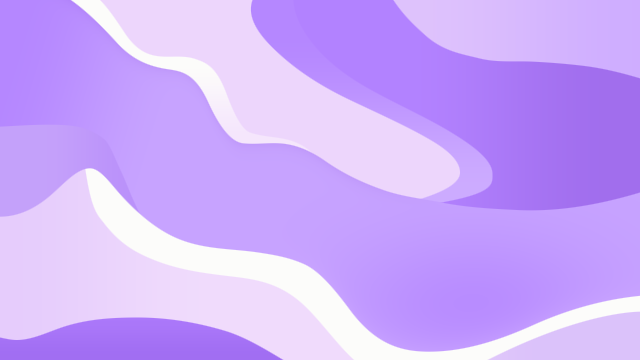
Reproduce this background procedurally as a Shadertoy shader.

```glsl
// Smooth curve through knots (position, value, slope), straight past the ends
float curve(float x, vec3 knots[6]) {
    float value = knots[0].y + knots[0].z * (x - knots[0].x);
    for (int i = 0; i < 5; i++) {
        vec3 a = knots[i], b = knots[i + 1];
        if (x > a.x) {
            float w = b.x - a.x;
            float t = min((x - a.x) / w, 1.0), u = 1.0 - t;
            value = u * u * (a.y * (1.0 + 2.0 * t) + a.z * w * t)
                  + t * t * (b.y * (1.0 + 2.0 * u) - b.z * w * u)
                  + b.z * max(x - b.x, 0.0);
        }
    }
    return value;
}

// Antialiased coverage of the positive side
float cover(float d) {
    return clamp(0.5 + d / max(fwidth(d), 1e-5), 0.0, 1.0);
}

void mainImage(out vec4 fragColor, in vec2 fragCoord) {
    // Canvas is 7.68 by 4.32 units, y runs down from the top
    vec2 p = 4.32 * vec2(fragCoord.x, iResolution.y - fragCoord.y) / iResolution.y;
    float x = p.x, y = p.y;

    vec3 white = vec3(0.99, 0.99, 0.98);
    vec3 blush = vec3(0.93, 0.84, 0.99);
    vec3 lilac = vec3(0.78, 0.64, 1.0);
    vec3 violet = vec3(0.71, 0.53, 1.0);

    // Upper flow: underside, then the right edges of both tongues
    float underside = x < 3.35
        ? curve(x, vec3[6](vec3(0.85, 0.0, 0.7), vec3(1.4, 0.51, 1.1), vec3(1.95, 0.82, 0.2),
                           vec3(2.5, 1.23, 2.2), vec3(2.92, 1.72, 0.1), vec3(3.35, 1.72, 0.05)))
        : curve(x, vec3[6](vec3(3.35, 1.72, 0.05), vec3(3.9, 1.93, 0.7), vec3(4.6, 2.28, 0.35),
                           vec3(5.3, 2.43, 0.2), vec3(6.2, 2.52, 0.05), vec3(7.68, 2.31, -0.3)));
    float innerTongue = curve(y, vec3[6](vec3(0.0, 3.03, -0.35), vec3(0.6, 3.3, 1.05),
        vec3(1.2, 4.2, 2.1), vec3(1.7, 5.2, 1.65), vec3(2.07, 5.52, 0.0), vec3(2.37, 5.1, -3.0)));
    float outerTongue = curve(y, vec3[6](vec3(0.0, 3.52, 0.05), vec3(0.52, 3.75, 0.8),
        vec3(1.05, 4.4, 1.75), vec3(1.58, 5.4, 1.65), vec3(2.09, 5.91, 0.0), vec3(2.41, 5.4, -5.0)));
    float ribbonTop = curve(x, vec3[6](vec3(1.2, 0.0, 1.0), vec3(1.5, 0.4, 1.5),
        vec3(2.35, 0.71, 0.35), vec3(2.72, 1.13, 2.7), vec3(3.0, 1.59, 0.35), vec3(3.74, 1.83, 0.9)));
    float cornerEdge = curve(x, vec3[6](vec3(4.72, 0.0, 1.5), vec3(5.1, 0.42, 0.9),
        vec3(5.75, 0.7, 0.25), vec3(6.4, 0.74, 0.05), vec3(7.0, 0.79, 0.12), vec3(7.68, 0.94, 0.3)));

    // Lower flow: hill behind, wave crest, band underside and foreground mound
    float hill = curve(x, vec3[6](vec3(0.0, 1.52, -0.05), vec3(0.75, 1.5, 0.05),
        vec3(1.25, 1.67, 0.8), vec3(1.45, 2.05, 2.1), vec3(1.6, 2.4, 2.2), vec3(1.7, 2.62, 2.2)));
    float crest = x < 3.1
        ? curve(x, vec3[6](vec3(0.0, 2.6, 0.0), vec3(0.6, 2.35, -0.85), vec3(1.08, 2.02, 0.0),
                           vec3(1.45, 2.34, 1.1), vec3(2.15, 2.87, 0.4), vec3(3.1, 3.03, 0.15)))
        : curve(x, vec3[6](vec3(3.1, 3.03, 0.15), vec3(3.65, 3.17, 0.45), vec3(4.2, 3.72, 1.35),
                           vec3(5.15, 4.22, 0.0), vec3(6.4, 3.9, -0.45), vec3(7.68, 3.55, -0.1)));
    float bandBase = x < 5.0
        ? curve(x, vec3[6](vec3(1.02, 2.0, 7.0), vec3(1.25, 2.68, 1.3), vec3(1.85, 3.12, 0.4),
                           vec3(2.8, 3.32, 0.12), vec3(3.6, 3.62, 0.85), vec3(4.25, 4.32, 0.9)))
        : 3.74 + 0.58 * pow(max(7.68 - x, 0.0) / 1.83, 1.6);
    float mound = curve(x, vec3[6](vec3(0.0, 4.05, 0.2), vec3(0.2, 4.08, 0.0),
        vec3(0.8, 3.91, -0.3), vec3(1.65, 3.81, 0.0), vec3(2.7, 3.97, 0.3), vec3(3.4, 4.32, 0.6)));

    // Backdrop with a deeper pool at lower right and a glow above the crest
    vec2 pool = (p - vec2(5.7, 3.7)) / vec2(1.6, 0.9);
    float light = smoothstep(0.3, 2.5, x + 0.3 * y) * (1.0 - 0.85 * exp(-dot(pool, pool)));
    vec3 col = mix(violet, lilac, light);
    col = mix(col, vec3(0.81, 0.67, 1.0),
              0.4 * exp(-6.0 * max(crest - y, 0.0)) * smoothstep(2.6, 4.0, x));
    col -= vec3(0.03, 0.04, 0.02) * exp(-14.0 * max(y - underside, 0.0)) * smoothstep(5.5, 4.0, x);
    vec3 hillColor = mix(vec3(0.77, 0.63, 0.98), vec3(0.73, 0.57, 0.98), smoothstep(0.5, 1.6, x));
    col = mix(col, hillColor, cover(y - hill));

    // Upper layers
    vec3 deep = mix(vec3(0.70, 0.51, 1.0), vec3(0.63, 0.43, 0.93), smoothstep(4.8, 7.4, x));
    vec3 upper = mix(deep, mix(violet, vec3(0.8, 0.67, 1.0), smoothstep(0.4, 2.3, y)),
                     cover(outerTongue - x));
    upper = mix(upper, blush, cover(innerTongue - x));
    vec3 ribbon = mix(white, vec3(0.96, 0.9, 0.99), smoothstep(0.7, 1.7, y));
    upper = mix(upper, ribbon, cover(y - ribbonTop) * (1.0 - smoothstep(3.72, 3.82, x)));
    col = mix(col, upper, cover(underside - y));
    vec3 corner = mix(vec3(0.87, 0.76, 0.99), vec3(0.81, 0.68, 1.0), smoothstep(5.0, 7.7, x));
    col = mix(col, corner, cover(cornerEdge - y));

    // Lower layers
    vec3 slope = mix(vec3(0.9, 0.8, 0.99), vec3(0.94, 0.86, 0.99), smoothstep(0.0, 2.6, x));
    slope = mix(slope, vec3(0.86, 0.76, 0.98), smoothstep(4.5, 6.5, x));
    col = mix(col, mix(white, slope, cover(y - bandBase)), cover(y - crest));
    vec3 moundColor = mix(vec3(0.67, 0.47, 0.98), vec3(0.63, 0.43, 0.95), smoothstep(3.8, 4.3, y));
    col = mix(col, moundColor, cover(y - mound));

    fragColor = vec4(col, 1.0);
}
```
